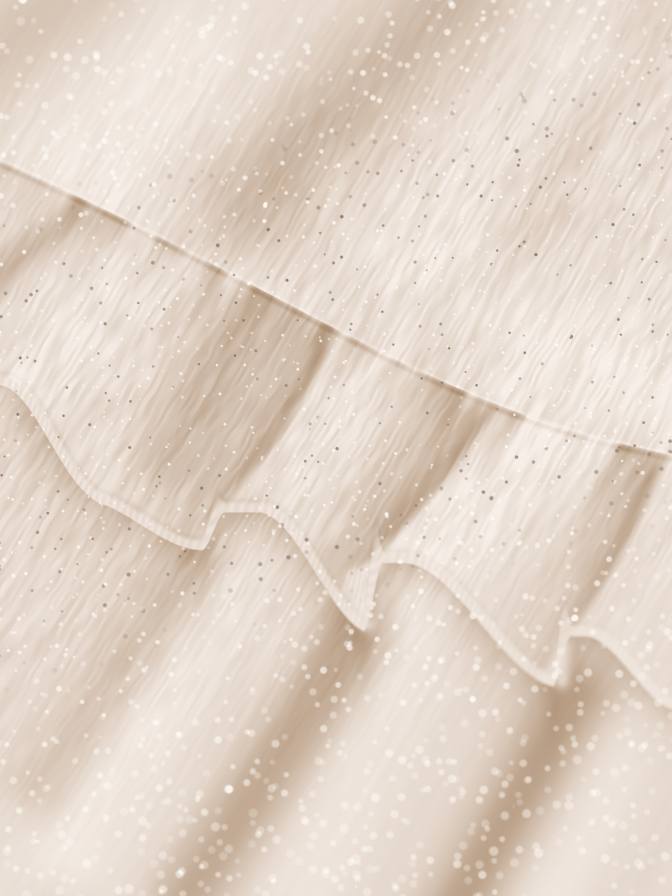
Reproduce this texture procedurally as a WebGL 1 fragment shader.

```glsl
precision highp float;
// Cream crinkled chiffon with a gathered ruffle, stitched hem and scattered glitter.
uniform vec2 u_resolution;

float hash(vec2 p) {
  vec3 q = fract(p.xyx * vec3(0.1031, 0.1030, 0.0973));
  q += dot(q, q.yzx + 33.33);
  return fract((q.x + q.y) * q.z);
}

float noise(vec2 p) {
  vec2 i = floor(p), f = fract(p);
  f = f * f * (3.0 - 2.0 * f);
  return mix(mix(hash(i), hash(i + vec2(1, 0)), f.x),
             mix(hash(i + vec2(0, 1)), hash(i + vec2(1, 1)), f.x), f.y);
}

// Soft fold lying along the segment a-b
float fold(vec2 p, vec2 a, vec2 b, float width) {
  vec2 ab = b - a;
  float d = length(p - a - ab * clamp(dot(p - a, ab) / dot(ab, ab), 0.0, 1.0)) / width;
  return exp(-d * d);
}

// Overlapping pleat: crisp edge on a-b, shadow fading to its left
float pleat(vec2 p, vec2 a, vec2 b, float width) {
  vec2 ab = b - a;
  float t = dot(p - a, ab) / dot(ab, ab);
  float side = (ab.y * (p.x - a.x) - ab.x * (p.y - a.y)) / length(ab) + 0.012 * sin(t * 3.14);
  float shadow = smoothstep(-0.008, 0.012, side) * exp(-max(side, 0.0) / width);
  return shadow * smoothstep(-0.15, 0.12, t) * (1.0 - 0.6 * smoothstep(0.5, 1.2, t));
}

float seamHeight(float x) {
  return 1.094 - 0.438 * x - 0.04 * sin(3.1416 * pow(clamp(x, 0.0, 1.0), 1.8));
}

// Long falling waves separated by short upward curls
float hemHeight(float x) {
  float y = 0.76 - 0.17 * smoothstep(0.0, 0.15, x) - 0.075 * smoothstep(0.12, 0.3, x);
  y += 0.056 * smoothstep(0.3, 0.335, x) - 0.18 * smoothstep(0.385, 0.555, x);
  y += 0.105 * smoothstep(0.54, 0.57, x) - 0.185 * smoothstep(0.6, 0.835, x);
  return y + 0.076 * smoothstep(0.822, 0.85, x) - 0.11 * smoothstep(0.87, 1.01, x);
}

// Signed distance to the hem, with its slope taken over a given reach
float hemDistance(vec2 p, float reach) {
  float slope = (hemHeight(p.x + reach) - hemHeight(p.x - reach)) / (2.0 * reach);
  return (p.y - hemHeight(p.x)) / sqrt(1.0 + slope * slope);
}

// Glitter: x is bright coverage, y is dark coverage
vec2 glitter(vec2 p, float blur, float pixel) {
  vec2 sum = vec2(0.0);
  float patchy = 0.16 * noise(p * 7.0);
  for (int i = 0; i < 3; i++) {
    float k = float(i), scale = 34.0 + 5.0 * k, angle = 0.4 + k * 0.9;
    vec2 g = mat2(cos(angle), sin(angle), -sin(angle), cos(angle)) * p * scale + 40.0 + 17.0 * k;
    vec2 cell = floor(g);
    vec2 centre = 0.25 + 0.5 * vec2(hash(cell + 3.1), hash(cell + 8.7));
    float pick = hash(cell + 15.3);
    float radius = (0.0020 + 0.0040 * blur) * (0.6 + 0.55 * hash(cell + 21.9));
    float d = length(fract(g) - centre) / scale;
    float edge = pixel + 0.0012 * blur;
    float spot = 1.0 - smoothstep(max(radius - edge, 0.0), radius + edge, d);
    float strength = mix(1.0, 0.6, blur) * (0.35 + 0.65 * hash(cell + 31.0));
    sum.x += spot * strength * step(0.64 + patchy, pick);
    sum.y += spot * strength * step(pick, 0.11) * (1.0 - smoothstep(0.1, 0.5, blur));
  }
  return min(sum, 1.0);
}

void main() {
  vec2 p = gl_FragCoord.xy / u_resolution.x;
  float pixel = 0.8 / u_resolution.x;
  float blur = smoothstep(0.08, 0.72, abs(p.y - 0.25 * p.x - 0.67));
  float soft = pixel + 0.004 * blur;
  float seam = (p.y - seamHeight(p.x)) * 0.91;
  float hem = hemDistance(p, 0.004);
  float upper = smoothstep(-soft, soft, seam);
  float ruffle = smoothstep(-soft, soft, hem);

  // Coordinates across and along the weave
  float across = dot(p, vec2(0.84, -0.54)) + 0.003 * noise(p * 12.0) + 0.05 * p.x * p.y;
  float along = dot(p, vec2(0.54, 0.84));

  // Yoke above the seam
  float top = 0.18 + 0.10 * (noise(vec2(across * 7.0, along * 1.5)) - 0.5);
  top += 0.38 * fold(p, vec2(0.68, 1.35), vec2(0.38, 1.03), 0.08);
  top += 0.28 * fold(p, vec2(0.14, 1.38), vec2(-0.03, 1.24), 0.08);
  top += 0.10 * fold(p, vec2(1.0, 1.33), vec2(0.78, 1.0), 0.07);
  top -= 0.09 * fold(p, vec2(0.87, 1.25), vec2(0.6, 0.93), 0.07);
  top -= 0.11 * fold(p, vec2(0.28, 1.25), vec2(0.12, 1.08), 0.09);
  top -= 0.10 * fold(p, vec2(0.8, 0.83), vec2(1.0, 0.75), 0.10);

  // Ruffle with creases gathered under the seam
  float mid = 0.2 + 0.10 * (noise(vec2(across * 16.0, along * 2.0)) - 0.5);
  mid += 0.65 * (noise(vec2(across * 42.0, along * 3.0)) - 0.35) * exp(min(seam, 0.0) * 19.0);
  mid += 0.28 * fold(p, vec2(0.11, 1.01), vec2(-0.02, 0.91), 0.028);
  mid += 0.27 * fold(p, vec2(0.37, 0.88), vec2(0.25, 0.65), 0.05);
  mid += 0.60 * pleat(p, vec2(0.50, 0.83), vec2(0.325, 0.57), 0.065);
  mid += 0.74 * pleat(p, vec2(0.735, 0.72), vec2(0.53, 0.48), 0.052);
  mid += 0.70 * pleat(p, vec2(0.99, 0.65), vec2(0.835, 0.37), 0.042);
  mid -= 0.10 * fold(p, vec2(0.53, 0.78), vec2(0.42, 0.58), 0.055);
  mid -= 0.12 * fold(p, vec2(0.79, 0.66), vec2(0.66, 0.50), 0.075);
  mid -= 0.08 * fold(p, vec2(0.18, 0.91), vec2(0.03, 0.75), 0.06);

  // Skirt beneath, darkened by the hem
  float low = 0.23 + 0.10 * (noise(vec2(across * 13.0, along * 1.3)) - 0.5);
  low += 0.32 * exp(min(hemDistance(p, 0.035), 0.0) * 30.0);
  low += 0.24 * fold(p, vec2(0.29, 0.50), vec2(0.06, 0.17), 0.05);
  low += 0.48 * fold(p, vec2(0.53, 0.38), vec2(0.28, 0.0), 0.055);
  low += 0.54 * fold(p, vec2(0.86, 0.30), vec2(0.68, -0.02), 0.05);
  low -= 0.16 * fold(p, vec2(0.37, 0.50), vec2(0.11, 0.06), 0.06);
  low -= 0.13 * fold(p, vec2(0.64, 0.41), vec2(0.46, 0.0), 0.07);
  low -= 0.13 * fold(p, vec2(0.96, 0.27), vec2(0.82, 0.0), 0.06);

  float shade = mix(mix(low, mid, ruffle), top, upper);
  shade = 0.25 + 1.12 * (shade - 0.23);

  // Crinkled threads, clearest in the focal band
  float fine = noise(vec2(across * 220.0 + noise(p * 45.0), along * 26.0)) - 0.5;
  float broad = noise(vec2(across * 95.0, along * 5.0)) - 0.5;
  shade += fine * mix(0.27, 0.015, blur) + broad * mix(0.12, 0.04, blur);

  // Rolled seam, overlocked hem and its turned lips
  float pucker = 0.4 + 0.8 * noise(vec2(across * 42.0, 3.0));
  shade += 0.28 * pucker * exp(-pow((seam + 0.006) / 0.004, 2.0));
  shade -= 0.10 * exp(-pow((seam - 0.001) / 0.003, 2.0));
  float stitch = 0.5 + 0.5 * sin((p.x - p.y) * 420.0 + hem * 300.0);
  float rim = ruffle * (1.0 - smoothstep(0.009, 0.014 + 2.0 * soft, hem));
  float lip = fold(p, vec2(0.526, 0.473), vec2(0.546, 0.405), 0.013);
  lip += fold(p, vec2(0.56, 0.49), vec2(0.528, 0.474), 0.011);
  lip += fold(p, vec2(0.838, 0.37), vec2(0.836, 0.32), 0.012);
  shade = mix(shade, 0.08 + 0.16 * stitch * (1.0 - blur), 0.75 * max(rim, min(lip, 1.0)));
  shade += 0.09 * exp(-pow((hem - 0.018) / 0.004, 2.0)) * (1.0 - blur);

  vec3 colour = mix(vec3(0.967, 0.935, 0.91), vec3(0.70, 0.59, 0.485), clamp(shade, 0.0, 1.1));
  vec2 sparkle = glitter(p, blur, pixel);
  colour = mix(colour, vec3(0.47, 0.42, 0.38), sparkle.y * 0.85);
  colour = mix(colour, vec3(1.0, 0.99, 0.97), sparkle.x * 0.9);
  gl_FragColor = vec4(colour, 1.0);
}
```
